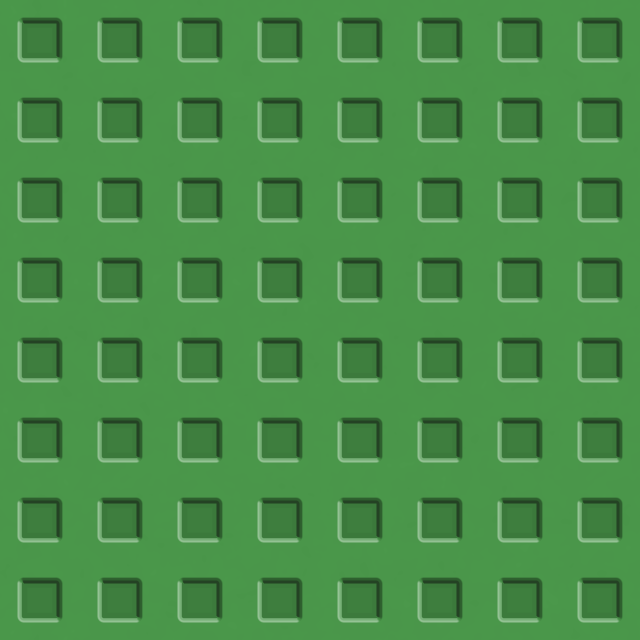
This pattern is drawn by a Shadertoy shader. Its source:

```glsl
// Green moulded sheet with a grid of recessed, bevelled square pockets.
#define REPEATS 8.0
#define HALF_SIZE 0.284
#define RADIUS 0.085
#define LIT_WIDTH 0.056
#define SHADE_WIDTH 0.078
#define GRAIN 0.012
#define SHEET vec3(0.29, 0.59, 0.29)
#define FLOOR vec3(0.24, 0.49, 0.24)
#define LIGHT vec3(0.47, 0.69, 0.47)
#define GLINT vec3(0.58, 0.76, 0.58)
#define SHADE vec3(0.18, 0.37, 0.18)
#define SHADOW vec3(0.14, 0.26, 0.14)

float hash(vec2 p) {
    vec3 h = fract(p.xyx * vec3(0.1031, 0.1030, 0.0973));
    h += dot(h, h.yzx + 33.33);
    return fract((h.x + h.y) * h.z);
}

// Contribution of one lattice corner, wrapped at the period
float cornerSlope(vec2 lattice, vec2 offset, float period) {
    float angle = 6.2832 * hash(mod(lattice, period));
    return dot(vec2(cos(angle), sin(angle)), offset);
}

// Gradient noise that repeats after a whole period
float gradientNoise(vec2 p, float period) {
    vec2 i = floor(p), f = fract(p);
    vec2 u = f * f * f * (f * (f * 6.0 - 15.0) + 10.0);
    vec2 e = vec2(1.0, 0.0);
    float low = mix(cornerSlope(i, f, period),
                    cornerSlope(i + e, f - e, period), u.x);
    float high = mix(cornerSlope(i + e.yx, f - e.yx, period),
                     cornerSlope(i + e, f - e, period), u.x);
    high = mix(cornerSlope(i + e.yx, f - e.yx, period),
               cornerSlope(i + e.xx, f - e.xx, period), u.x);
    return mix(low, high, u.y);
}

// Antialiased step
float edge(float at, float x, float aa) {
    return smoothstep(at - aa, at + aa, x);
}

vec3 pocket(vec2 p, vec3 sheet, float aa) {
    // Depth inward from the rounded outline, and the outward direction
    vec2 q = abs(p) - HALF_SIZE + RADIUS;
    vec2 outer = max(q, 0.0);
    float depth = RADIUS - length(outer) - min(max(q.x, q.y), 0.0);
    vec2 normal = outer / max(length(outer), 0.0001) * sign(p);

    // Walls facing the upper right are lit, the others lie in shade
    float facing = -dot(normal, vec2(0.7071));
    float lit = smoothstep(0.0, 0.6, facing);
    float dark = smoothstep(0.0, 0.6, -facing);

    // Lit wall: pale outer lip, softer lower slope
    vec3 litWall = mix(LIGHT, GLINT, edge(0.007, depth, aa));
    litWall = mix(litWall, LIGHT, edge(0.027, depth, aa));

    // Shaded wall: thin rim, slope, then the deep shadow at its foot
    vec3 darkWall = mix(FLOOR, SHADE, edge(0.009, depth, aa));
    darkWall = mix(darkWall, SHADOW, edge(0.04, depth, aa));

    vec3 wall = mix(mix(sheet, FLOOR, 0.4), litWall, lit);
    wall = mix(wall, darkWall, dark);

    // Flat floor with a faint inset panel
    vec2 side = abs(p - vec2(-0.002, -0.004));
    float panel = 1.0 - edge(0.155, max(side.x, side.y), aa);
    vec3 base = FLOOR * mix(0.975, 1.01, panel);

    float wallWidth = mix(LIT_WIDTH, SHADE_WIDTH, dark);
    vec3 colour = mix(wall, base, edge(wallWidth, depth, aa));
    return mix(sheet, colour, edge(0.0, depth, aa));
}

void mainImage(out vec4 fragColor, in vec2 fragCoord) {
    vec2 uv = fragCoord / iResolution.xy;
    vec2 grid = uv * REPEATS;
    float aa = 0.7 * REPEATS / iResolution.y;

    // Soft mottling of the sheet
    float mottle = gradientNoise(uv * 24.0, 24.0)
                 + 0.6 * gradientNoise(uv * 64.0, 64.0);
    vec3 sheet = SHEET * (1.0 + GRAIN * mottle);

    // Slight change of tone from pocket to pocket
    float tone = 1.0 + 0.01 * (hash(floor(grid) + 7.0) - 0.5);
    vec3 colour = pocket(fract(grid) - 0.5, sheet / tone, aa) * tone;
    fragColor = vec4(colour, 1.0);
}
```
